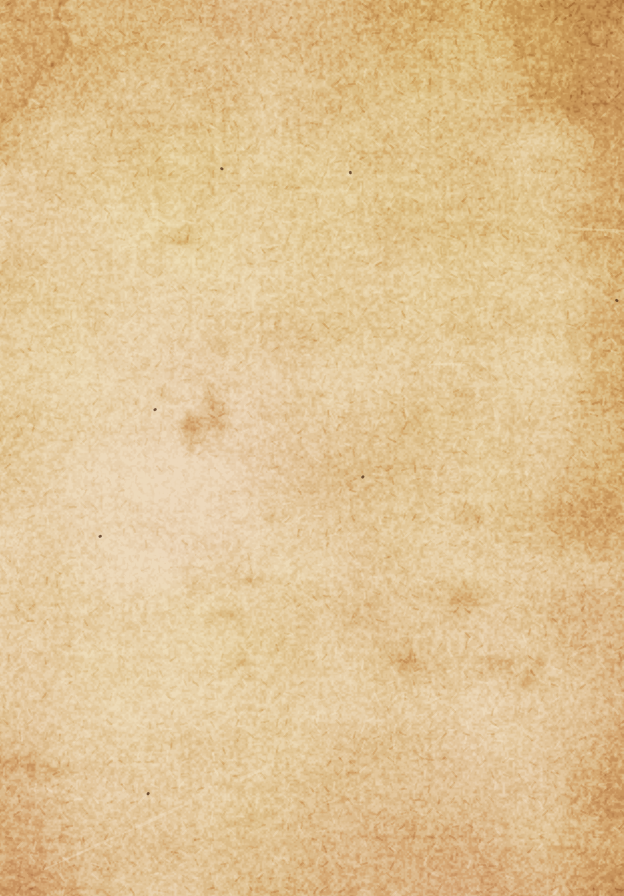
Reproduce this texture procedurally as a WebGL 2 fragment shader.

```glsl
#version 300 es
precision highp float;
// Aged parchment: a tone field, darker toward the edges and mottled by noise,
// is marked with stains, tide lines, fibres and scratches, then coloured
// through a cream-to-brown ramp.
uniform vec2 u_resolution;
out vec4 fragColor;

float hash(vec2 p) {
  vec3 q = fract(vec3(p.xyx) * 0.1031);
  q += dot(q, q.yzx + 33.33);
  return fract((q.x + q.y) * q.z);
}

float noise(vec2 p) {
  vec2 i = floor(p), f = fract(p);
  f = f * f * (3.0 - 2.0 * f);
  return mix(mix(hash(i), hash(i + vec2(1, 0)), f.x),
             mix(hash(i + vec2(0, 1)), hash(i + vec2(1, 1)), f.x), f.y);
}

float fbm(vec2 p) {
  float sum = 0.0, amp = 0.5;
  for (int i = 0; i < 5; i++) {
    sum += amp * noise(p);
    p = mat2(0.8, 0.6, -0.6, 0.8) * p * 2.03 + 17.3;
    amp *= 0.5;
  }
  return sum / 0.97;
}

// 1 at or below lo, 0 at or above hi
float fall(float lo, float hi, float x) { return 1.0 - smoothstep(lo, hi, x); }

float segment(vec2 p, vec2 a, vec2 b) {
  vec2 d = b - a;
  return length(p - a - d * clamp(dot(p - a, d) / dot(d, d), 0.0, 1.0));
}

// One randomly turned fleck in some cells of a grid
float flecks(vec2 p, float cells, float share, float len, float width, float seed) {
  vec2 g = p * cells, id = floor(g) + seed;
  vec2 centre = 0.3 + 0.4 * vec2(hash(id + 3.1), hash(id + 7.7));
  float turn = 6.2832 * hash(id + 11.3);
  vec2 arm = vec2(cos(turn), sin(turn)) * len * cells;
  float d = segment(fract(g), centre - arm, centre + arm) / cells;
  return step(hash(id + 19.9), share) * fall(width * 0.4, width * 1.4, d);
}

// Soft wide blotches with ragged outlines
float stains(vec2 p, float aspect) {
  float sum = 0.0, ragged = fbm(p * 38.0) - 0.5;
  for (int i = 0; i < 20; i++) {
    vec2 k = vec2(float(i) * 3.7, 41.0);
    vec2 c = vec2(aspect * mix(0.2, 0.88, hash(k)), mix(0.2, 0.75, hash(k + 5.0)));
    float size = mix(0.008, 0.036, pow(hash(k + 9.0), 2.0));
    float d = length((p - c) / vec2(size * 1.5, size)) + ragged * 2.0;
    sum += fall(0.0, 1.3, d) * mix(0.12, 0.4, hash(k + 13.0));
  }
  return sum;
}

// Dried water mark: wet side where d < 0, with a dark rim
float tide(float d) {
  return 0.14 * fall(-0.003, 0.003, d) + 0.36 * exp(-abs(d) / 0.004);
}

float scratch(vec2 p, vec2 a, vec2 b) {
  float worn = smoothstep(0.35, 0.7, noise(p * 45.0));
  return worn * fall(0.0005, 0.0025, segment(p, a, b) + 0.002 * (noise(p * 60.0) - 0.5));
}

vec3 paperRamp(float t) {
  vec3 c = mix(vec3(0.93, 0.855, 0.72), vec3(0.91, 0.82, 0.67), smoothstep(-0.05, 0.2, t));
  c = mix(c, vec3(0.89, 0.78, 0.60), smoothstep(0.2, 0.42, t));
  c = mix(c, vec3(0.862, 0.735, 0.53), smoothstep(0.42, 0.64, t));
  c = mix(c, vec3(0.84, 0.67, 0.44), smoothstep(0.64, 0.84, t));
  c = mix(c, vec3(0.79, 0.59, 0.36), smoothstep(0.84, 1.08, t));
  return mix(c, vec3(0.66, 0.43, 0.23), smoothstep(1.08, 1.6, t));
}

void main() {
  vec2 uv = gl_FragCoord.xy / u_resolution;
  vec2 p = gl_FragCoord.xy / u_resolution.y;
  float aspect = u_resolution.x / u_resolution.y;
  float cloud = fbm(p * 5.0 + 3.0) - 0.5;
  float mottle = fbm(p * vec2(13.0, 19.0) + 31.0) - 0.5;
  vec2 e = uv + 0.12 * cloud + 0.05 * mottle;

  // Broad shading
  float t = 0.20 + 0.27 * smoothstep(0.2, 0.85, e.x) + 0.34 * smoothstep(0.82, 1.0, e.x);
  t += 0.20 * fall(0.0, 0.18, e.x) + 0.36 * smoothstep(0.7, 1.0, e.y);
  t += 0.22 * fall(0.0, 0.22, e.y) + 0.3 * fall(0.0, 0.28, length(e));
  t += 0.45 * cloud + 0.45 * mottle;

  // Stains and water marks
  t += stains(p, aspect);
  float wobble = 0.05 * (fbm(p * 22.0 + 8.0) - 0.5);
  float high = smoothstep(0.80, 0.88, uv.y);
  t += high * tide(p.x - 0.065 * smoothstep(0.83, 0.97, uv.y) + wobble);
  t += 0.6 * high * tide(aspect - p.x - 0.12 * smoothstep(0.78, 0.96, uv.y) + wobble);
  t += 0.3 * fall(0.0, 0.02, abs(p.y - 0.135 + wobble)) * fall(0.03, 0.14, p.x);

  // Grain, weave and fibres
  t += 0.42 * (noise(p * 240.0) - 0.5) + 0.36 * (noise(p * 450.0 + 9.0) - 0.5);
  t += 0.10 * (noise(p * vec2(260.0, 14.0)) + noise(p * vec2(12.0, 230.0)) - 1.0);
  t += 0.24 * flecks(p, 70.0, 0.35, 0.0035, 0.0012, 0.0);
  t -= 0.20 * flecks(p + 0.37, 60.0, 0.3, 0.004, 0.0012, 50.0);

  // Worn pale lines
  t -= 0.28 * scratch(p, vec2(0.05, 0.03), vec2(0.42, 0.20));
  t -= 0.30 * scratch(p, vec2(0.46, 0.593), vec2(0.62, 0.596));
  t -= 0.35 * scratch(p, vec2(0.64, 0.745), vec2(aspect, 0.742));

  // Colour, with a drift between yellow and rose, then dark specks
  vec3 col = paperRamp(t);
  float rose = fbm(p * 4.0 + 60.0) - 0.5 + 0.35 * (0.5 - uv.y);
  col += rose * vec3(0.0, -0.03, 0.06);
  col = mix(col, vec3(0.32, 0.19, 0.10), 0.8 * flecks(p, 14.0, 0.07, 0.0004, 0.0016, 90.0));
  fragColor = vec4(col, 1.0);
}
```
